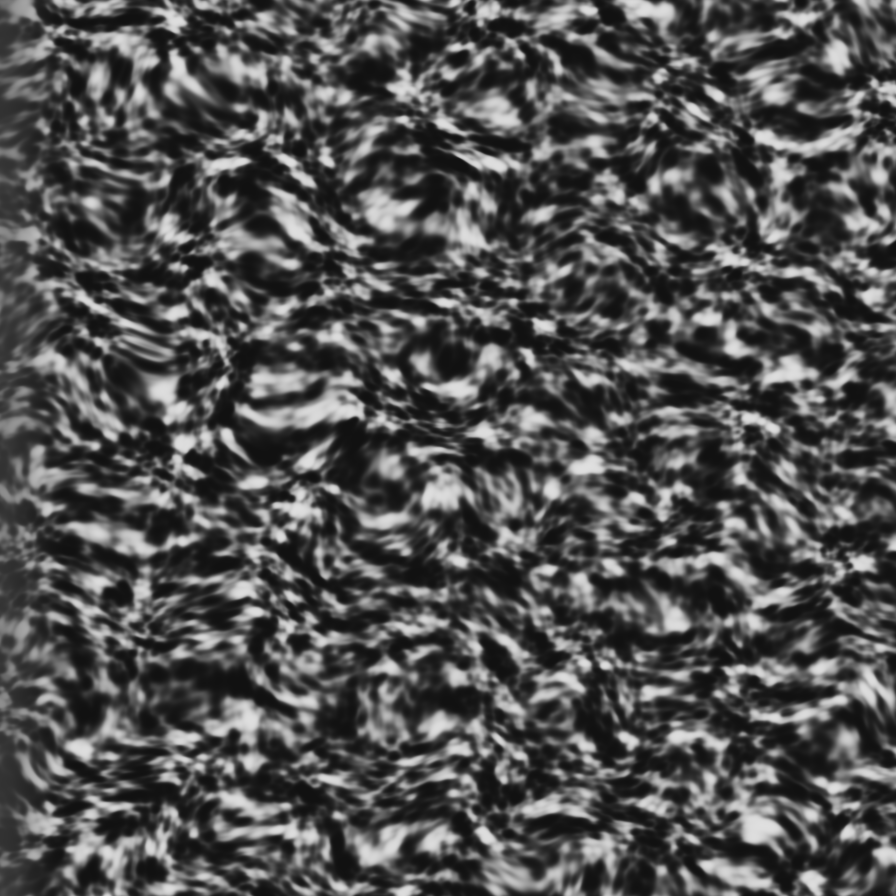
Write a three.js fragment shader that draws this texture.

```glsl
// Coarse monochrome grain: bright irregular flecks on near-black, leaning down to the right.
// Stretched gradient noise in several octaves is normalised to unit spread, then
// pushed through a logistic tone curve; the left border fades to a flat grey haze.

#define TILT 0.26            // lean of the flecks, radians
#define CLUMP_CELLS vec2(21.0, 37.0)
#define GRAIN_CELLS vec2(42.0, 66.0)
#define SPECK_CELLS vec2(84.0, 104.0)
#define OCTAVE_WEIGHTS vec3(0.74, 0.60, 0.36)
#define WARP 0.007           // bending of the rows
#define CONTRAST 1.85
#define BIAS -1.28           // negative keeps most of the area dark
#define BLACK 0.065
#define WHITE 0.875
#define HAZE_GREY 0.30
#define HAZE_WIDTH 0.075

varying vec2 vUv;

// Sine-free hash giving two values in -1..1
vec2 hash2(vec2 cell) {
  vec3 p = fract(cell.xyx * vec3(0.1031, 0.1030, 0.0973));
  p += dot(p, p.yzx + 33.33);
  return fract((p.xx + p.yz) * p.zy) * 2.0 - 1.0;
}

float cornerSlope(vec2 cell, vec2 local, vec2 corner) {
  return dot(hash2(cell + corner), local - corner);
}

// Gradient noise scaled to a standard deviation near one
float gradientNoise(vec2 p) {
  vec2 cell = floor(p);
  vec2 f = fract(p);
  vec2 fade = f * f * f * (f * (f * 6.0 - 15.0) + 10.0);
  float low = mix(cornerSlope(cell, f, vec2(0.0, 0.0)),
                  cornerSlope(cell, f, vec2(1.0, 0.0)), fade.x);
  float high = mix(cornerSlope(cell, f, vec2(0.0, 1.0)),
                   cornerSlope(cell, f, vec2(1.0, 1.0)), fade.x);
  return 5.7 * mix(low, high, fade.y);
}

vec2 rotate(vec2 p, float angle) {
  float c = cos(angle);
  float s = sin(angle);
  return vec2(c * p.x - s * p.y, s * p.x + c * p.y);
}

// Clumps, grains and specks, each at its own slight angle
float grainField(vec2 p) {
  vec2 bend = vec2(gradientNoise(p * 9.0 + 71.0), gradientNoise(p * 9.0 + 137.0));
  p += WARP * bend;
  vec3 octaves = vec3(
    gradientNoise(rotate(p, TILT) * CLUMP_CELLS + 211.0),
    gradientNoise(rotate(p, TILT + 0.14) * GRAIN_CELLS + 347.0),
    gradientNoise(rotate(p, TILT - 0.35) * SPECK_CELLS + 509.0));
  return dot(octaves, OCTAVE_WEIGHTS);
}

void main() {
  // Tone curve: crowded darks, soft shoulder in the whites
  float light = 1.0 / (1.0 + exp(-(CONTRAST * grainField(vUv) + BIAS)));
  float tone = mix(BLACK, WHITE, light);

  // Low-contrast haze along the left border
  float haze = 0.55 * (1.0 - smoothstep(0.0, HAZE_WIDTH, vUv.x));
  tone = mix(tone, HAZE_GREY, haze);

  gl_FragColor = vec4(vec3(tone), 1.0);
}
```
